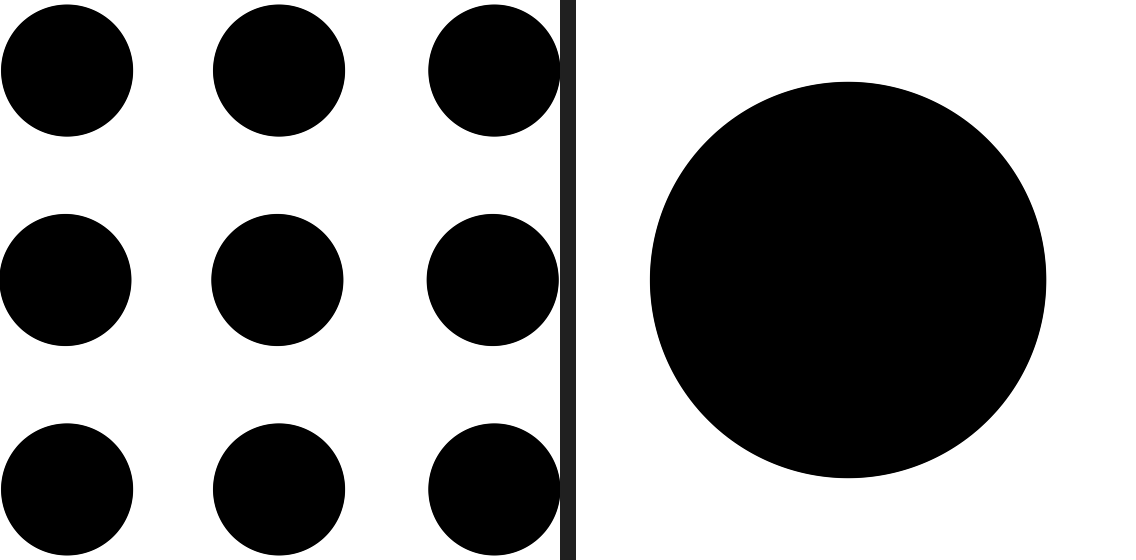
Left: the whole. Right: its middle third, enlarged.
Write a WebGL 2 fragment shader that draws this pattern.

```glsl
#version 300 es
precision highp float;

uniform vec2 u_resolution;
out vec4 fragColor;

// Centre of the dot in a cell; the middle row and column sit slightly to the left.
vec2 dotCenter(vec2 cell) {
    vec2 center = vec2(0.1198, 0.126) + cell * vec2(0.3815, 0.374);
    vec2 isMiddle = 1.0 - abs(cell - 1.0);
    center.x -= 0.003 * (isMiddle.x + isMiddle.y);
    return center;
}

void main() {
    float side = min(u_resolution.x, u_resolution.y);
    vec2 uv = (gl_FragCoord.xy - 0.5 * u_resolution) / side + 0.5;
    float pixel = 1.0 / side;

    // Three by three grid of dots
    vec2 cell = clamp(floor(uv * 3.0), 0.0, 2.0);
    float edgeDistance = length(uv - dotCenter(cell)) - 0.118;

    // Black dots on white paper
    float paper = smoothstep(-0.6 * pixel, 0.6 * pixel, edgeDistance);
    fragColor = vec4(vec3(paper), 1.0);
}
```
